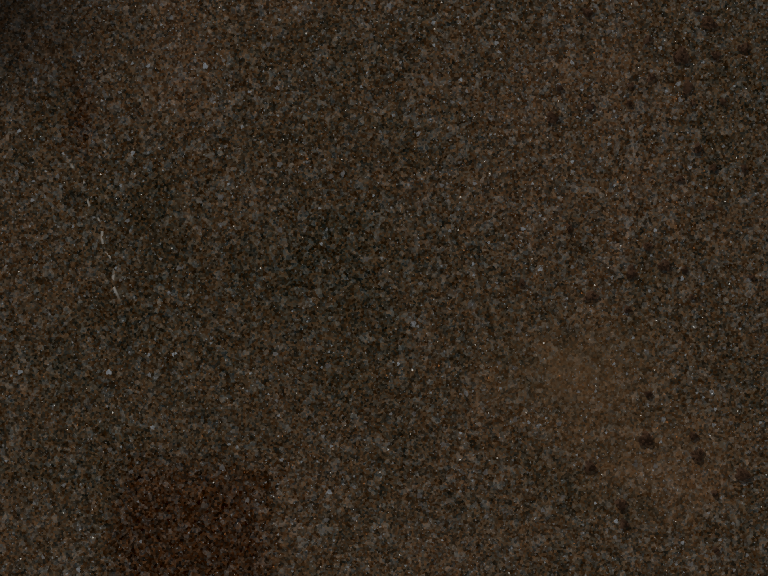
Give the GLSL for this texture, as a WebGL 2 fragment shader.

```glsl
#version 300 es
precision highp float;

uniform vec2 u_resolution;
out vec4 fragColor;

vec3 hash3(vec2 c) {
    vec3 q = fract(c.xyx * vec3(0.1031, 0.1030, 0.0973));
    q += dot(q, q.yxz + 33.33);
    return fract((q.xxy + q.yzz) * q.zyx);
}

mat2 rotation(float a) {
    return mat2(cos(a), sin(a), -sin(a), cos(a));
}

// Layered, mutually warped sines, roughly -1 to 1
float blotches(vec2 p) {
    float sum = 0.0, amp = 0.5;
    for (int i = 0; i < 7; i++) {
        p = rotation(1.1) * p * 1.75 + 2.3;
        p += 0.7 * sin(p.yx * 0.8 + float(i));
        sum += amp * sin(p.x) * sin(p.y + 1.3 * sin(p.x * 0.6));
        amp *= 0.74;
    }
    return sum;
}

// Soft cellular noise: random triples blended by distance to their cell points
vec3 grain(vec2 p) {
    vec2 cell = floor(p);
    vec4 sum = vec4(0.0);
    for (int y = -1; y <= 1; y++)
    for (int x = -1; x <= 1; x++) {
        vec2 id = cell + vec2(x, y);
        vec2 d = p - id - hash3(id + 71.0).xy;
        sum += vec4(hash3(id), 1.0) * exp(-9.0 * dot(d, d));
    }
    return sum.rgb / sum.a - 0.5;
}

// Scattered irregular stones: x coverage, y random tone, zw position inside the stone
vec4 stones(vec2 p, float scale, float density, float size) {
    vec2 g = p * scale, cell = floor(g);
    float soft = 0.75 * scale / u_resolution.y;
    vec4 best = vec4(0.0);
    for (int y = -1; y <= 1; y++)
    for (int x = -1; x <= 1; x++) {
        vec2 id = cell + vec2(x, y);
        vec3 place = hash3(id + scale), form = hash3(id + scale * 2.0 + 7.0);
        if (place.z > density) continue;
        vec2 offset = g - id - 0.15 - 0.7 * place.xy;
        vec2 d = rotation(6.28 * form.x) * offset;
        d.y *= 1.0 + 0.6 * form.y;
        float a = atan(d.y, d.x + 1e-5);
        float r = size * mix(0.4, 1.0, form.z * form.z);
        r *= 1.0 + 0.15 * sin(a * 3.0 + form.x * 40.0) + 0.08 * sin(a * 5.0 + form.z * 30.0);
        float cover = 1.0 - smoothstep(r - soft, r + soft, length(d));
        if (cover > best.x) best = vec4(cover, fract(form.y * 7.0 + form.z), offset / r);
    }
    return best;
}

// Soft elliptical patch, 1 in the middle
float patchAt(vec2 p, vec2 centre, vec2 radius) {
    vec2 d = (p - centre) / radius;
    return exp(-dot(d, d));
}

void main() {
    vec2 p = gl_FragCoord.xy / u_resolution.y;
    float large = blotches(p * 2.2), small = blotches(p * 9.0 + 4.0);
    vec2 warped = p + 0.035 * vec2(small, large);
    vec3 fine = grain(p * 270.0), coarse = grain(p * 120.0 + 31.0);

    // Earth: olive hollows against brown ground
    float damp = patchAt(warped, vec2(0.62, 0.52), vec2(0.4, 0.24));
    float warm = 0.62 + 0.32 * large + 0.2 * small - 0.5 * damp;
    vec3 color = mix(vec3(0.142, 0.117, 0.077), vec3(0.228, 0.172, 0.122), clamp(warm, 0.0, 1.2));

    // Pale dust and rust stains
    float dust = patchAt(warped, vec2(1.0, 0.37), vec2(0.13, 0.09))
               + 0.6 * patchAt(warped, vec2(1.12, 0.19), vec2(0.17, 0.1));
    color += dust * vec3(0.075, 0.05, 0.028) * (0.8 + 0.4 * small);
    vec2 box = abs(warped - vec2(0.33, 0.06)) - vec2(0.14, 0.11);
    float rust = 0.8 * (1.0 - smoothstep(-0.04, 0.05, max(box.x, box.y)));
    rust += 0.7 * patchAt(warped, vec2(0.14, 0.79), vec2(0.025, 0.08));
    color = mix(color, vec3(0.135, 0.077, 0.035), clamp(rust, 0.0, 0.85));

    // Sand grains, some rusty and some grey
    float rough = 1.0 - 0.45 * clamp(dust, 0.0, 1.0);
    color += rough * (0.15 * fine.x + 0.07 * coarse.x) * vec3(1.0, 0.88, 0.76);
    color += rough * 0.07 * fine.y * vec3(1.0, 0.1, -0.5);
    color += rough * 0.09 * smoothstep(0.1, 0.4, coarse.y) * vec3(0.6, 0.75, 0.9);

    // Grey chips in four sizes
    for (int i = 0; i < 4; i++) {
        float scale = 24.0 * pow(1.75, float(i));
        float density = 0.3 + 0.1 * large + 0.12 * smoothstep(0.45, 1.0, p.y) - 0.15 * damp - 0.12 * rust;
        vec4 chip = stones(p, scale, density, 0.13 + 0.02 * float(i));
        vec3 tone = mix(vec3(0.25, 0.235, 0.225), vec3(0.43, 0.45, 0.47), chip.y * chip.y);
        color = mix(color, tone + 0.06 * fine.x, 0.85 * chip.x);
    }

    // Rare bright and orange sparks
    vec4 spark = stones(p + 5.0, 48.0, 0.1, 0.085);
    color = mix(color, mix(vec3(0.55, 0.34, 0.18), vec3(0.74, 0.73, 0.7), step(0.4, spark.y)), 0.85 * spark.x);

    // Muddy pebbles, lit from the upper left
    float stony = smoothstep(0.8, 1.15, p.x) * (0.18 + 0.32 * smoothstep(0.55, 0.85, p.y));
    vec4 shade = stones(p + vec2(-0.003, 0.005), 18.0, stony, 0.29);
    color *= 1.0 - 0.4 * shade.x;
    vec4 pebble = stones(p, 18.0, stony, 0.27);
    float light = 0.5 + 0.5 * dot(pebble.zw, vec2(-0.5, 0.8)) + 0.9 * fine.x;
    vec3 mud = mix(vec3(0.085, 0.055, 0.035), vec3(0.225, 0.155, 0.11), clamp(light, 0.0, 1.0));
    color = mix(color, mud, 0.85 * pebble.x);

    // Broken pale scratch
    float t = clamp((p.y - 0.47) / 0.26, 0.0, 1.0);
    float off = abs(p.x - 0.205 + 0.085 * pow(t, 1.5) + 0.004 * sin(p.y * 90.0));
    float ends = smoothstep(0.0, 0.1, t) * (1.0 - smoothstep(0.9, 1.0, t));
    float scratch = (1.0 - smoothstep(0.0005, 0.004, off)) * ends * smoothstep(-0.05, 0.2, coarse.z);
    color = mix(color, vec3(0.5, 0.49, 0.47), 0.75 * scratch);

    // Darker upper left corner
    color *= 1.0 - 0.45 * patchAt(p, vec2(0.0, 1.0), vec2(0.16, 0.16));
    fragColor = vec4(clamp(color, 0.0, 1.0), 1.0);
}
```
